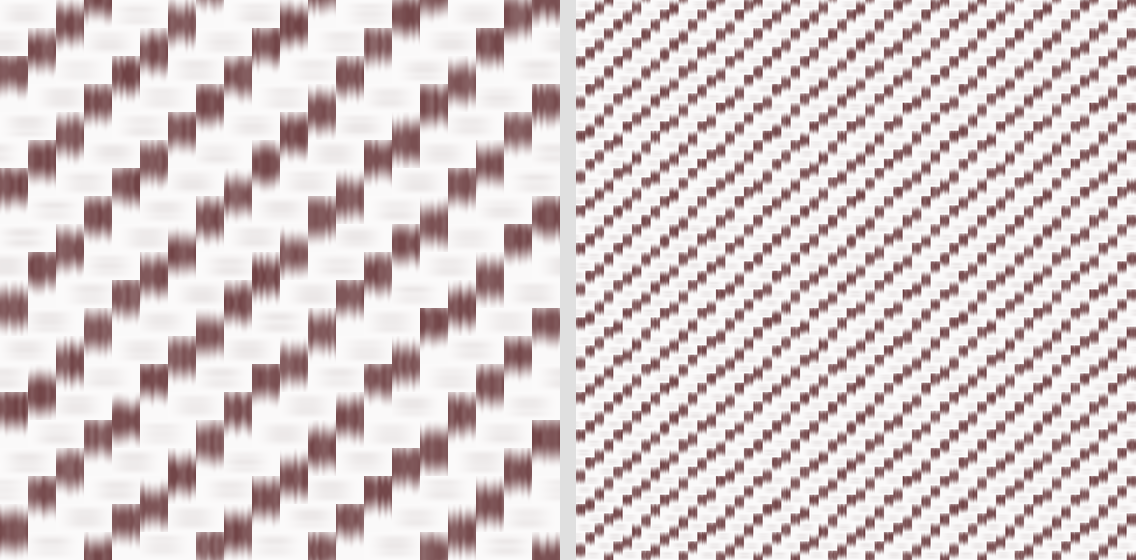
Left: one tile. Right: repeated 3 by 3.
This pattern is drawn by a WebGL 1 fragment shader. Its source:

```glsl
precision highp float;
// Two-over-two twill weave: shaded dark red warp floats crossing pale weft floats.

uniform vec2 u_resolution;

float hash(vec2 p) {
  vec3 q = fract(vec3(p.xyx) * 0.1031);
  q += dot(q, q.yzx + 33.33);
  return fract((q.x + q.y) * q.z);
}

// Smooth one-dimensional noise across the fibres of one float.
float fibre(float x, vec2 id, float seed) {
  float i = floor(x);
  float f = x - i;
  vec2 base = id * 17.0 + seed;
  return mix(hash(base + vec2(i, 0.0)), hash(base + vec2(i + 1.0, 0.0)), f * f * (3.0 - 2.0 * f));
}

// Dark at the crown of the warp float, fading into white at both ends.
vec3 warpColor(float across, float along, vec2 id) {
  float crown = mix(-0.1, 0.55, hash(id + 3.7));
  float streak = fibre(across * 7.0, id, 5.0);
  float fray = fibre(across * 9.0, id, 91.0) - 0.5;
  float distance = abs(1.0 - along - crown) + 0.22 * fray;
  float shade = 1.0 - smoothstep(0.12, 1.05, distance);
  shade *= mix(0.84, 1.0, streak) * mix(0.92, 1.0, hash(id + 41.3));
  return mix(vec3(0.98, 0.975, 0.975), vec3(0.43, 0.25, 0.26), shade);
}

// Almost white, with a faint grey crown and horizontal fibres.
vec3 weftColor(float across, float along, vec2 id) {
  float crown = mix(-0.25, 0.25, hash(id + 71.9));
  float shade = 1.0 - smoothstep(0.1, 1.05, abs(along - 1.0 - crown));
  shade *= mix(0.5, 1.0, fibre(across * 6.0, id, 23.0));
  shade *= smoothstep(0.0, 0.3, across) * smoothstep(1.0, 0.7, across);
  return mix(vec3(0.985, 0.98, 0.98), vec3(0.92, 0.905, 0.905), shade);
}

vec3 weave(vec2 uv) {
  // Cells counted from the top left, twenty each way.
  vec2 p = vec2(uv.x, 1.0 - uv.y) * 20.0;
  vec2 cell = floor(p);
  vec2 f = p - cell;
  float step4 = mod(cell.x + cell.y - 2.0, 4.0);
  if (step4 < 1.5) {
    vec2 id = mod(cell - vec2(0.0, step4), 20.0);
    return warpColor(f.x, f.y + step4, id);
  }
  vec2 id = mod(cell - vec2(step4 - 2.0, 0.0), 20.0);
  return weftColor(f.y, f.x + step4 - 2.0, id);
}

void main() {
  // Average a small grid of samples to smooth the float edges.
  vec3 color = vec3(0.0);
  for (int j = -1; j <= 1; j++) {
    for (int i = -1; i <= 1; i++) {
      vec2 offset = vec2(float(i), float(j)) * 0.45;
      color += weave((gl_FragCoord.xy + offset) / u_resolution);
    }
  }
  gl_FragColor = vec4(color / 9.0, 1.0);
}
```
